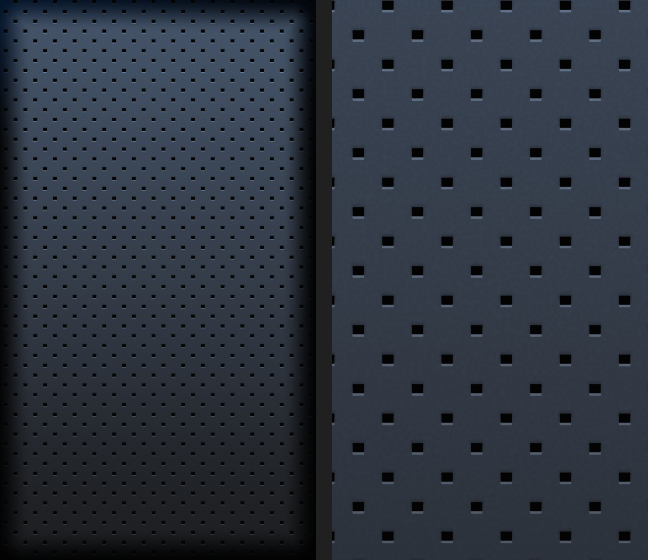
Left: the whole. Right: its middle third, enlarged.
A Shadertoy shader for this pattern:

```glsl
// Dark slate metal sheet with staggered rectangular perforations and a shaded rim.

vec2 hash2(vec2 p) {
    vec3 q = fract(p.xyx * vec3(0.1031, 0.1030, 0.0973));
    q += dot(q, q.yzx + 33.33);
    return fract((q.xx + q.yz) * q.zy);
}

// Cellular noise: distance to the nearest scattered point
float cellular(vec2 p) {
    vec2 cell = floor(p), f = fract(p);
    float nearest = 2.0;
    for (int y = -1; y <= 1; y++)
    for (int x = -1; x <= 1; x++) {
        vec2 o = vec2(x, y);
        nearest = min(nearest, length(o + hash2(cell + o) - f));
    }
    return nearest;
}

float boxDistance(vec2 p, vec2 halfSize, float radius) {
    vec2 q = abs(p) - halfSize + radius;
    return length(max(q, 0.0)) + min(max(q.x, q.y), 0.0) - radius;
}

float coverage(float d, float blur) {
    return 1.0 - smoothstep(-blur, blur, d);
}

void mainImage(out vec4 fragColor, in vec2 fragCoord) {
    vec2 uv = fragCoord / iResolution.xy;

    // Sheet: slate gradient with fine grain
    vec3 sheet = mix(vec3(0.115, 0.122, 0.133), vec3(0.205, 0.235, 0.285), smoothstep(0.0, 0.55, uv.y));
    sheet = mix(sheet, vec3(0.265, 0.325, 0.405), smoothstep(0.42, 1.0, uv.y));
    sheet *= 1.0 + 0.07 * (cellular(uv * vec2(216.0, 384.0)) - 0.5);

    // Rim: fades to black, navy towards the upper left
    vec2 fromCentre = (uv - 0.5) * vec2(1.0, 16.0 / 9.0);
    float inset = -boxDistance(fromCentre, vec2(0.5, 8.0 / 9.0), 0.08);
    float light = smoothstep(-0.012, 0.105, inset + 0.012 * (0.5 - uv.x));
    float navy = smoothstep(0.72, 1.0, uv.y) * (1.0 - 0.75 * uv.x);
    vec3 rim = mix(vec3(0.006, 0.007, 0.009), vec3(0.02, 0.085, 0.17), navy);
    vec3 col = mix(rim, sheet, light);

    // Perforations: 16 per row, 57 rows, every other row shifted by half a repeat
    vec2 grid = vec2(uv.x * 32.04 - 1.57, (1.0 - uv.y) * 56.97 - 0.17);
    float row = round(grid.y);
    vec2 local = vec2(2.0 * fract((grid.x - mod(row, 2.0)) * 0.5 + 0.5) - 1.0, grid.y - row);
    float blur = 0.6 * 56.97 / iResolution.y;
    vec2 hole = vec2(0.195, 0.155);

    // Soft shade above, bright lip below, then the opening itself
    col *= 1.0 - 0.25 * coverage(boxDistance(local + vec2(0.0, 0.05), hole, 0.04), 0.12);
    float lip = coverage(boxDistance(local - vec2(0.0, 0.085), hole, 0.03), blur);
    col = mix(col, col * 1.4 + 0.07, lip * (0.35 + 0.65 * light));
    float opening = coverage(boxDistance(local, hole, 0.03), blur);
    col = mix(col, vec3(0.012, 0.013, 0.016), opening);

    fragColor = vec4(col, 1.0);
}
```
